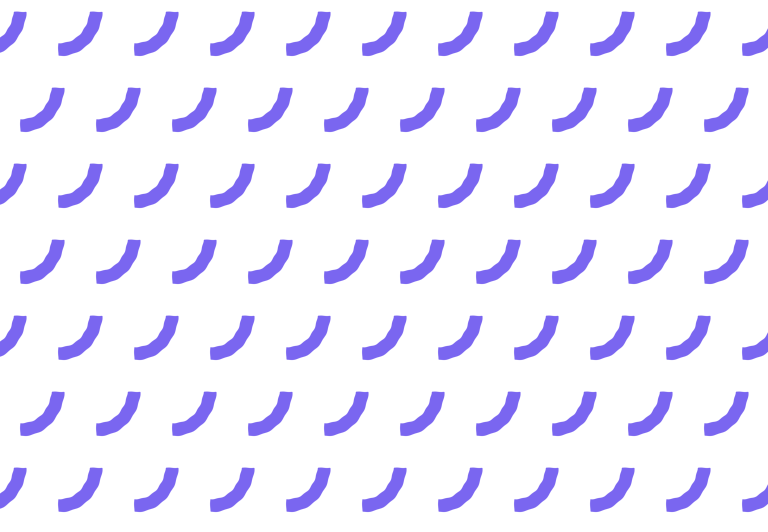
This pattern is drawn by a Shadertoy shader. Its source:

```glsl
// Staggered rows of hand-cut purple quarter arcs on white.

const float ROWS = 7.0;                          // repeats down the canvas
const vec2  ARC_CENTER = vec2(0.267, 0.155);     // in cells, from the top left
const float ROW_SHIFT = 0.5;                     // sideways stagger of even rows
const float CELL_MARGIN = 0.2;                   // free space left of each arc
const float OUTER_RADIUS = 0.581;
const float INNER_RADIUS = 0.411;
const float CORNER_RADIUS = 0.010;
const float SWAY = 0.006;                        // slow drift of the curved edges
const float RIPPLE = 0.004;                      // small bumps of the curved edges
const float END_RIPPLE = 0.003;                  // unevenness of the cut ends
const float EDGE_SOFTNESS = 0.7;
const vec3  PAPER = vec3(1.0);
const vec3  PURPLE = vec3(0.48, 0.40, 0.94);

// Intersection of two distances with a rounded corner.
float roundMax(float a, float b, float radius) {
    vec2 d = vec2(a, b) + radius;
    return min(max(d.x, d.y), 0.0) + length(max(d, 0.0)) - radius;
}

// Quarter arc around the origin, covering positive x and y.
float quarterArc(vec2 p) {
    float r = length(p);
    float a = atan(p.y, p.x);
    float sway = -SWAY * sin(4.0 * a);
    float outer = OUTER_RADIUS + sway + RIPPLE * sin(19.0 * a);
    float inner = INNER_RADIUS + sway + RIPPLE * sin(17.0 * a + 1.0);
    float band = max(r - outer, inner - r);

    // Slightly uneven cuts close the band at both ends.
    float topCut = -p.y + END_RIPPLE * sin(38.0 * p.x);
    float leftCut = -p.x + END_RIPPLE * sin(32.0 * p.y + 2.0);
    return roundMax(band, max(topCut, leftCut), CORNER_RADIUS);
}

void mainImage(out vec4 fragColor, in vec2 fragCoord) {
    // Square cells, measured down from the top edge.
    float pixel = ROWS / iResolution.y;
    vec2 p = vec2(fragCoord.x, iResolution.y - fragCoord.y) * pixel;

    // Stagger alternate rows, then place the arc centre in each cell.
    float evenRow = 1.0 - mod(floor(p.y), 2.0);
    p.x -= ARC_CENTER.x + ROW_SHIFT * evenRow;
    vec2 local = vec2(fract(p.x + CELL_MARGIN) - CELL_MARGIN,
                      fract(p.y) - ARC_CENTER.y);

    float soft = EDGE_SOFTNESS * pixel;
    float ink = 1.0 - smoothstep(-soft, soft, quarterArc(local));
    fragColor = vec4(mix(PAPER, PURPLE, ink), 1.0);
}
```
